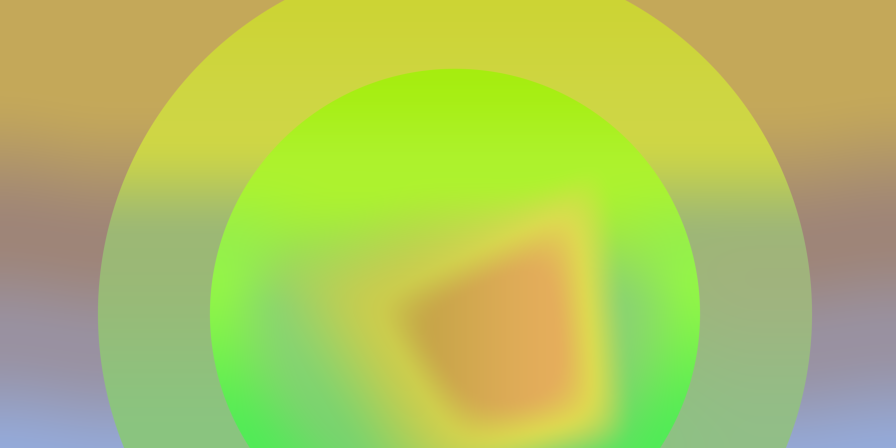
A Shadertoy shader for this background:

```glsl
// Soft gradient backdrop with two concentric discs and a glowing rounded amber blob.

const vec2 DISC_CENTER = vec2(0.0156, 0.2995);
const float OUTER_RADIUS = 0.797;
const float INNER_RADIUS = 0.547;

// Smooth four-colour ramp; stops hold the height of each colour, ascending.
vec3 ramp(float t, vec4 stops, vec3 c0, vec3 c1, vec3 c2, vec3 c3) {
    vec3 color = mix(c0, c1, smoothstep(stops.x, stops.y, t));
    color = mix(color, c2, smoothstep(stops.y, stops.z, t));
    return mix(color, c3, smoothstep(stops.z, stops.w, t));
}

// Antialiased coverage of a disc.
float discMask(float dist, float radius, float pixel) {
    return 1.0 - smoothstep(-pixel, pixel, dist - radius);
}

// Signed distance to the line a-b, positive on its left side.
float halfPlane(vec2 p, vec2 a, vec2 b) {
    vec2 edge = normalize(b - a);
    return dot(p - a, vec2(-edge.y, edge.x));
}

// Smoothly rounded convex quad, corners in clockwise order.
float softQuad(vec2 p, vec2 corners[4], float sharpness) {
    float sum = 0.0;
    for (int i = 0; i < 4; i++) {
        float side = halfPlane(p, corners[i], corners[(i + 1) % 4]);
        sum += exp(sharpness * side);
    }
    return log(sum) / sharpness;
}

vec3 backdropColor(vec2 p) {
    float height = p.y - 0.025 * smoothstep(0.75, 1.0, abs(p.x));
    return ramp(height, vec4(-0.06, 0.22, 0.45, 0.79),
        vec3(0.58, 0.67, 0.86), vec3(0.60, 0.57, 0.63),
        vec3(0.62, 0.52, 0.47), vec3(0.77, 0.66, 0.35));
}

vec3 ringColor(vec2 p) {
    vec3 color = ramp(p.y, vec4(0.0, 0.46, 0.70, 1.05),
        vec3(0.54, 0.77, 0.50), vec3(0.61, 0.72, 0.46),
        vec3(0.81, 0.84, 0.27), vec3(0.80, 0.83, 0.20));
    vec3 rightTint = vec3(0.03, -0.025, 0.03);
    return color + rightTint * smoothstep(0.3, 0.7, p.x)
        * (1.0 - smoothstep(0.3, 0.6, p.y));
}

vec3 discColor(vec2 p, float dist) {
    vec3 color = ramp(p.y, vec4(0.0, 0.30, 0.60, 0.85),
        vec3(0.47, 0.83, 0.43), vec3(0.54, 0.83, 0.44),
        vec3(0.68, 0.95, 0.18), vec3(0.65, 0.93, 0.06));
    // Vivid green rim, strongest toward the bottom
    vec3 rim = mix(vec3(0.32, 0.92, 0.34), vec3(0.58, 0.96, 0.28),
        smoothstep(0.0, 0.4, p.y));
    float rimAmount = smoothstep(0.36, INNER_RADIUS, dist);
    return mix(color, rim, rimAmount * (1.0 - smoothstep(0.35, 0.65, p.y)));
}

vec3 addBlob(vec3 base, vec2 p) {
    vec2 corners[4] = vec2[4](vec2(-0.135, 0.315), vec2(0.265, 0.495),
                              vec2(0.305, 0.085), vec2(0.035, 0.035));
    float d = softQuad(p, corners, 25.0);
    float across = smoothstep(-0.15, 0.28, p.x);

    // Yellow halo, wider on the left
    float haloWidth = mix(0.25, 0.12, across);
    vec3 halo = mix(vec3(0.80, 0.80, 0.30), vec3(0.87, 0.86, 0.31), across);
    vec3 color = mix(halo, base, smoothstep(0.015, haloWidth, d));

    // Amber core
    vec3 core = mix(vec3(0.76, 0.64, 0.27), vec3(0.90, 0.68, 0.36), across);
    float coreAmount = 1.0 - smoothstep(-0.05, 0.045, d);
    return mix(color, core, coreAmount);
}

void mainImage(out vec4 fragColor, in vec2 fragCoord) {
    vec2 p = (fragCoord - vec2(0.5 * iResolution.x, 0.0)) / iResolution.y;
    float pixel = 0.75 / iResolution.y;
    float dist = length(p - DISC_CENTER);

    vec3 color = backdropColor(p);
    color = mix(color, ringColor(p), discMask(dist, OUTER_RADIUS, pixel));
    vec3 disc = addBlob(discColor(p, dist), p);
    color = mix(color, disc, discMask(dist, INNER_RADIUS, pixel));

    fragColor = vec4(color, 1.0);
}
```
